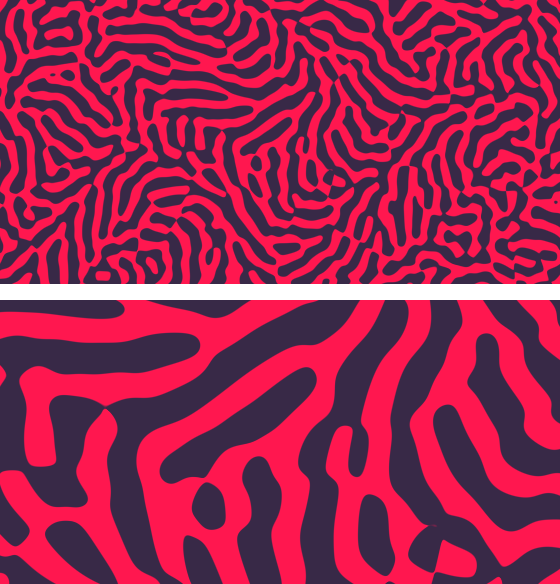
Top: the whole. Bottom: its middle third, enlarged.
Give the GLSL for this pattern, as a WebGL 1 fragment shader.

```glsl
precision highp float;
// Labyrinth of rounded stripes, like a reaction-diffusion skin pattern.
// Jittered cells each emit a windowed wave along a slowly turning direction;
// the sign of their sum picks the colour, its slope gives smooth edges.

uniform vec2 u_resolution;

const float TAU = 6.2831853;
const float CELLS_PER_HEIGHT = 12.5;
const float WAVES_PER_CELL = 1.25;
const float ANGLE_JITTER = 0.8;
const vec3 PLUM = vec3(0.22, 0.16, 0.28);
const vec3 CRIMSON = vec3(1.0, 0.09, 0.31);

float hash(vec2 p, float seed) {
    return fract(sin(dot(p, vec2(127.1, 311.7)) + seed * 74.7) * 4375.85);
}

// Slowly turning stripe direction from layered sines.
float flowAngle(vec2 p) {
    float bend = sin(0.42 * p.x + 1.3 * sin(0.33 * p.y + 0.7));
    float sweep = sin(0.47 * p.y - 0.21 * p.x + 1.1 * sin(0.29 * p.x + 2.0));
    return 0.6 + 1.5 * bend + 1.4 * sweep;
}

// One windowed wave: real part, imaginary part, gradient of the real part.
vec4 waveKernel(vec2 offset, float angle, float phase, float frequency) {
    float falloff = max(0.0, 1.0 - dot(offset, offset) * 0.25);
    float cubed = falloff * falloff * falloff;
    float window = cubed * falloff;
    vec2 wave = frequency * vec2(cos(angle), sin(angle));
    float t = dot(offset, wave) + phase;
    float c = cos(t);
    float s = sin(t);
    vec2 gradient = -window * s * wave - 2.0 * cubed * c * offset;
    return vec4(window * c, window * s, gradient);
}

// Sum of the waves of all cells within reach.
vec4 waveField(vec2 p, float frequency) {
    vec2 home = floor(p);
    vec4 total = vec4(0.0);
    for (int j = -2; j <= 2; j++) {
        for (int i = -2; i <= 2; i++) {
            vec2 cell = home + vec2(float(i), float(j));
            vec2 center = cell + vec2(hash(cell, 1.0), hash(cell, 2.0));
            float jitter = ANGLE_JITTER * (hash(cell, 3.0) - 0.5);
            float phase = TAU * hash(cell, 4.0);
            total += waveKernel(p - center, flowAngle(center) + jitter, phase, frequency);
        }
    }
    return total;
}

// Signed distance to the stripe edge, positive inside the dark stripes.
float stripeDistance(vec2 p, float frequency) {
    vec4 field = waveField(p, frequency);
    float amplitude = sqrt(dot(field.xy, field.xy) + 0.05);
    // Widen the dark stripes, but let crimson join where the waves cancel.
    float level = field.x + 0.26 * amplitude - 0.15;
    float slope = max(length(field.zw), 0.3 * frequency * amplitude);
    return level / slope;
}

void main() {
    float scale = CELLS_PER_HEIGHT / u_resolution.y;
    vec2 p = gl_FragCoord.xy * scale + vec2(3.0, 7.0);
    float edge = stripeDistance(p, TAU * WAVES_PER_CELL);
    float softness = 0.8 * scale;
    float dark = smoothstep(-softness, softness, edge);
    gl_FragColor = vec4(mix(CRIMSON, PLUM, dark), 1.0);
}
```
